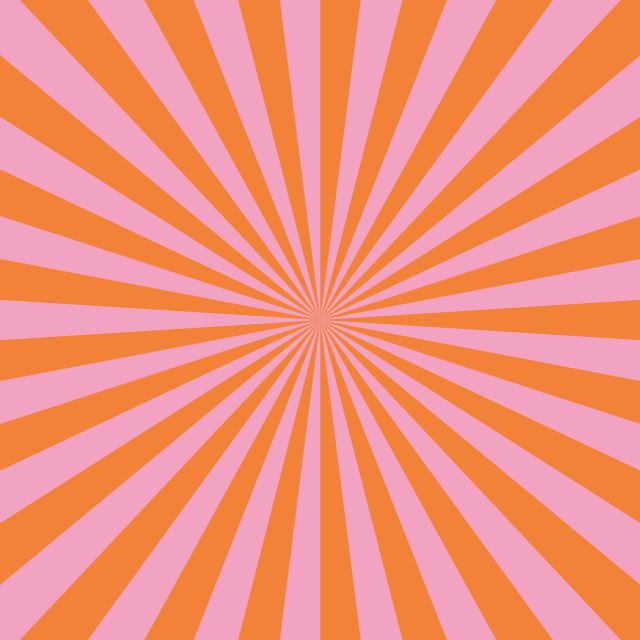
Write a three.js fragment shader that draws this background.

```glsl
// Retro sunburst: 25 orange rays on pink, fanning out from the centre.
varying vec2 vUv;

void main() {
  vec3 pink = vec3(0.95, 0.64, 0.76);
  vec3 orange = vec3(0.95, 0.51, 0.22);

  // Polar position, with the angle measured clockwise from straight up
  vec2 fromCentre = vUv - vec2(0.5005, 0.5);
  float angle = atan(fromCentre.x, fromCentre.y);

  // Near each ray edge this is the signed distance in canvas units
  float edgeDistance = length(fromCentre) * sin(25.0 * angle) / 25.0;

  // Soft edges also blend the rays together at the hub
  float ray = smoothstep(-0.001, 0.001, edgeDistance);
  gl_FragColor = vec4(mix(pink, orange, ray), 1.0);
}
```
